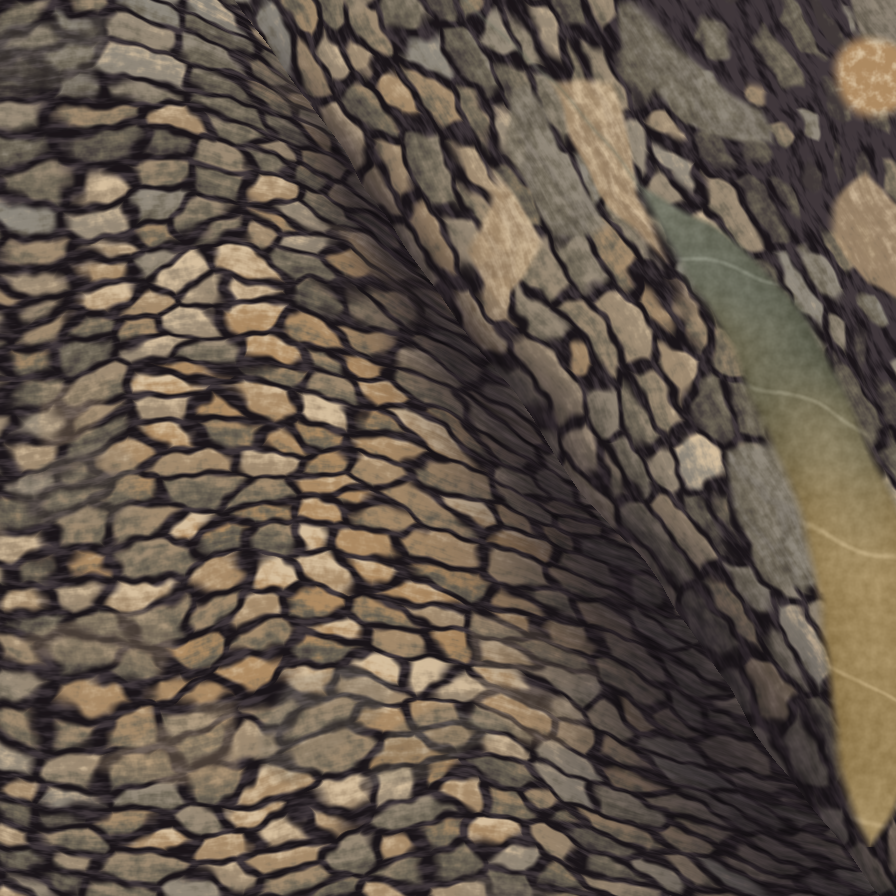
Reproduce this texture procedurally as a WebGL 2 fragment shader.

```glsl
#version 300 es
precision highp float;

#define LEFT_DENSITY vec2(15.0, 30.0)
#define RIGHT_DENSITY vec2(12.0, 31.0)
#define LARGE_DENSITY vec2(6.0, 12.0)
#define JITTER 0.82
#define EDGE_SOFTNESS 0.25
#define FOLD_DARKNESS 0.88
#define GRAIN 0.22
#define SHADOW vec3(0.10, 0.08, 0.095)
#define SLATE vec3(0.25, 0.22, 0.22)
#define OLIVE vec3(0.42, 0.39, 0.33)
#define TAN vec3(0.68, 0.54, 0.38)
#define CREAM vec3(0.84, 0.75, 0.62)

uniform vec2 u_resolution;
out vec4 fragColor;

struct Scale {
  float edge;   // distance-like value, zero on the border
  vec2 offset;  // position relative to the scale centre
  vec2 seed;    // random pair per scale
};

vec2 hash2(vec2 p) {
  vec3 h = fract(vec3(p.xyx) * vec3(0.1031, 0.1030, 0.0973));
  h += dot(h, h.yzx + 33.33);
  return fract((h.xx + h.yz) * h.zy);
}

float gradientDot(vec2 cell, vec2 corner, vec2 f) {
  float angle = 6.2832 * hash2(cell + corner).x;
  return dot(vec2(cos(angle), sin(angle)), f - corner);
}

float gradientNoise(vec2 p) {
  vec2 cell = floor(p), f = fract(p);
  vec2 w = f * f * f * (f * (f * 6.0 - 15.0) + 10.0);
  float low = mix(gradientDot(cell, vec2(0, 0), f), gradientDot(cell, vec2(1, 0), f), w.x);
  float high = mix(gradientDot(cell, vec2(0, 1), f), gradientDot(cell, vec2(1, 1), f), w.x);
  return 1.4 * mix(low, high, w.y);
}

float fbm(vec2 p) {
  float sum = 0.0, amplitude = 0.6;
  for (int i = 0; i < 3; i++) {
    sum += amplitude * gradientNoise(p);
    p = p * 2.03 + 17.3;
    amplitude *= 0.5;
  }
  return sum;
}

// Nearest jittered cell, with the gap to its neighbour
Scale scaleAt(vec2 q) {
  Scale s = Scale(0.0, vec2(0), vec2(0));
  vec2 base = floor(q);
  float nearest = 9.0, second = 9.0;
  for (int j = -1; j <= 1; j++) {
    for (int i = -1; i <= 1; i++) {
      vec2 cell = base + vec2(i, j);
      vec2 offset = q - cell - 0.5 - JITTER * (hash2(cell + 40.0) - 0.5);
      float dist = length(offset);
      if (dist < nearest) {
        second = nearest;
        nearest = dist;
        s.offset = offset;
        s.seed = hash2(cell + 91.0);
      } else {
        second = min(second, dist);
      }
    }
  }
  s.edge = second - nearest;
  return s;
}

vec3 stoneColor(float tone, float warmth) {
  vec3 light = mix(vec3(0.55, 0.53, 0.49), TAN, warmth);
  vec3 color = mix(SLATE, OLIVE, smoothstep(0.0, 0.4, tone));
  color = mix(color, light, smoothstep(0.3, 0.65, tone));
  return mix(color, CREAM, smoothstep(0.65, 1.05, tone));
}

void main() {
  vec2 uv = gl_FragCoord.xy / u_resolution;
  vec2 bend = vec2(fbm(uv * 4.0), fbm(uv * 4.0 + 31.0));
  vec2 p = uv + 0.025 * bend;

  // Regions on either side of the diagonal fold
  float fold = (p.x + 0.72 * p.y - 0.98) / 1.232;
  bool rightSide = fold > 0.0;
  float upperRight = smoothstep(1.42, 1.56, p.x + 0.8 * p.y + 0.08 * bend.x);
  float warmZone = exp(-dot((uv - vec2(0.36, 0.4)) * vec2(2.6, 2.2), (uv - vec2(0.36, 0.4)) * vec2(2.6, 2.2)));

  // Rows droop toward the fold; beyond it they run along it
  vec2 along = normalize(vec2(0.5, -0.86));
  vec2 slanted = vec2(dot(p, along), dot(p, vec2(-along.y, along.x)));
  vec2 rows = vec2(p.x, p.y + 0.11 * exp(min(fold, 0.0) / 0.13) + 0.025 * sin(p.x * 9.0 + p.y * 3.0));
  vec2 flow = rightSide ? slanted : rows;
  vec2 q = flow * (rightSide ? RIGHT_DENSITY : LEFT_DENSITY) + 0.3 * bend;
  q += 0.13 * vec2(gradientNoise(uv * 45.0), gradientNoise(uv * 45.0 + 9.0));

  // Dark skin with fine wrinkles
  float grain = fbm(uv * 75.0);
  float streak = fbm(flow * vec2(28.0, 110.0));
  vec3 color = mix(SHADOW, SLATE * vec3(1.0, 0.98, 1.06), smoothstep(-0.25, 0.5, streak + 0.35 * upperRight));

  // Small scales
  Scale s = scaleAt(q);
  float gap = 0.02 + 0.1 * s.seed.y + 0.24 * upperRight;
  float softness = EDGE_SOFTNESS * (1.0 + 0.7 * smoothstep(0.2, 0.0, uv.x));
  float body = smoothstep(gap, gap + softness, s.edge);
  float warmth = clamp(0.15 + 0.75 * warmZone + 0.7 * (s.seed.y - 0.5), 0.0, 1.0);
  float tone = 0.18 + 0.55 * s.seed.x + 0.24 * warmZone + 0.25 * s.offset.y + GRAIN * (grain + streak) + 0.12 * bend.y;
  color = mix(color, stoneColor(tone - 0.18 * upperRight, warmth), body);

  // Sparse large scales across both sides
  Scale large = scaleAt(flow * LARGE_DENSITY + 0.25 * bend + 5.0);
  float chosen = step(0.79, large.seed.x) * smoothstep(0.1, 0.25, large.edge);
  float largeTone = 0.42 + 0.4 * large.seed.y + 0.2 * large.offset.y + GRAIN * (grain + streak);
  color = mix(color, stoneColor(largeTone, large.seed.y * 0.7), chosen * (rightSide ? 0.9 : 0.35));

  // Shadow pooled in the fold, wider toward the bottom
  float reach = mix(0.13, 0.035, smoothstep(0.0, 0.9, uv.y));
  float depth = (fold + 0.05 * (1.0 - uv.y)) / reach;
  float shade = FOLD_DARKNESS * exp(-depth * depth) * smoothstep(1.05, 0.75, uv.y);
  color = mix(color, SHADOW * (1.1 + 0.9 * streak) + 0.05 * body, shade);

  // Long smooth plate with cross cracks
  float t = (p.y - 0.2) / 0.54;
  float width = 0.058 * sqrt(smoothstep(0.8, 0.62, p.y) * smoothstep(0.06, 0.2, p.y));
  float across = p.x - 0.98 + 0.21 * t * t;
  float plate = smoothstep(0.008, -0.01, abs(across) - width) * step(0.06, p.y);
  vec3 plateColor = mix(vec3(0.62, 0.53, 0.36), vec3(0.43, 0.44, 0.38), smoothstep(0.3, 0.68, uv.y + 0.12 * bend.x));
  plateColor += 0.07 * grain + 0.08 * bend.y - 1.2 * across * across / 0.058;
  float crack = abs(fract(p.y * 6.5 + across * 2.0 + 0.3 * bend.x) - 0.5);
  plateColor += 0.09 * smoothstep(0.035, 0.0, crack);
  color = mix(color, plateColor, plate);

  // Pale knob in the upper corner
  float knob = length((p - vec2(0.965, 0.91)) * vec2(1.0, 1.15)) - 0.055 - 0.012 * bend.x;
  vec3 knobColor = mix(TAN, CREAM, smoothstep(-0.4, 0.5, grain + bend.y));
  color = mix(color, knobColor, smoothstep(0.008, -0.012, knob));

  fragColor = vec4(clamp(color, 0.0, 1.0), 1.0);
}
```
